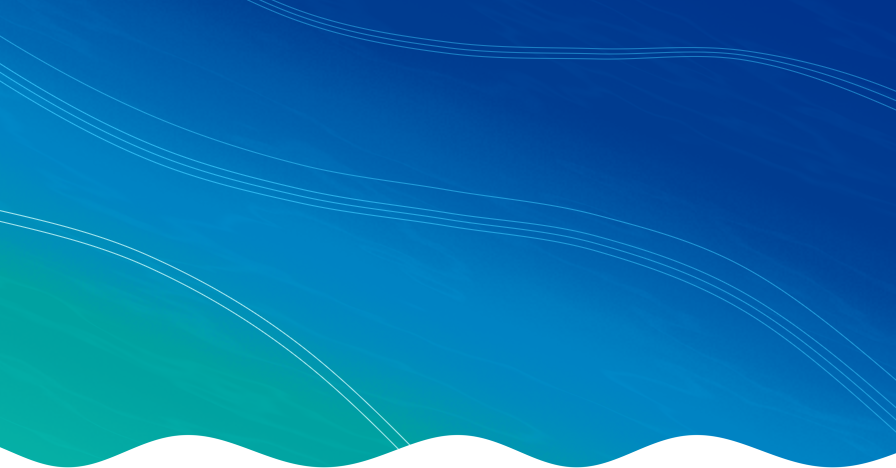
Write a Shadertoy shader that draws this background.

```glsl
// Diagonal blue-to-teal gradient with brushed streaks, thin flowing lines and a white wavy foot.

const float TAU = 6.2831853;
const int KNOTS = 9;

float hash(vec2 p) {
    return fract(sin(dot(p, vec2(127.1, 311.7))) * 43758.5453);
}

float noise(vec2 p) {
    vec2 cell = floor(p), f = fract(p);
    f = f * f * (3.0 - 2.0 * f);
    float low = mix(hash(cell), hash(cell + vec2(1, 0)), f.x);
    float high = mix(hash(cell + vec2(0, 1)), hash(cell + vec2(1, 1)), f.x);
    return mix(low, high, f.y);
}

float fbm(vec2 p) {
    float sum = 0.0, amp = 0.5;
    for (int i = 0; i < 4; i++) {
        sum += amp * noise(p);
        p = p * 2.03 + 17.3;
        amp *= 0.5;
    }
    return sum;
}

// Gradient across the diagonal, from deep navy to sea green
vec3 ramp(float s) {
    vec3 c = mix(vec3(0.0, 0.20, 0.55), vec3(0.0, 0.235, 0.565), smoothstep(-0.80, -0.30, s));
    c = mix(c, vec3(0.0, 0.38, 0.68), smoothstep(-0.30, 0.02, s));
    c = mix(c, vec3(0.0, 0.515, 0.765), smoothstep(-0.05, 0.27, s));
    c = mix(c, vec3(0.0, 0.56, 0.73), smoothstep(0.27, 0.46, s));
    c = mix(c, vec3(0.0, 0.63, 0.63), smoothstep(0.42, 0.60, s));
    return mix(c, vec3(0.02, 0.69, 0.65), smoothstep(0.60, 1.0, s));
}

// Catmull-Rom curve; the second knot lies at x = 0, the eighth at x = 1
float spline(float k[KNOTS], float x) {
    float t = clamp(x, 0.0, 0.9999) * 6.0;
    int i = int(t);
    t = fract(t);
    float a = k[i], b = k[i + 1], c = k[i + 2], d = k[i + 3];
    return b + 0.5 * t * (c - a + t * (2.0 * a - 5.0 * b + 4.0 * c - d
         + t * (3.0 * (b - c) + d - a)));
}

// Coverage of evenly spread lines between two curves given as depth from the top
float strands(float upper[KNOTS], float lower[KNOTS], int count, vec2 uv, float aspect, float pixel) {
    const float WIDTH = 0.0023, STEP = 0.002;
    float x = clamp(uv.x, STEP, 1.0 - STEP);
    vec2 here = vec2(spline(upper, uv.x), spline(lower, uv.x));
    vec2 before = vec2(spline(upper, x - STEP), spline(lower, x - STEP));
    vec2 after = vec2(spline(upper, x + STEP), spline(lower, x + STEP));
    vec2 slope = (after - before) / (2.0 * STEP * aspect);
    float cover = 0.0;
    for (int i = 0; i < count; i++) {
        float m = float(i) / float(max(count - 1, 1));
        float tilt = mix(slope.x, slope.y, m);
        float d = abs(1.0 - uv.y - mix(here.x, here.y, m)) / sqrt(1.0 + tilt * tilt);
        cover = max(cover, clamp((0.5 * WIDTH - d) / pixel + 0.5, 0.0, 1.0));
    }
    return cover;
}

// Height of the white foot, with slightly uneven crests
float waveHeight(float x) {
    float phase = (x - 0.2148) / 0.2839 - 0.013 + 0.03 * cos(TAU * (x - 0.2083) / 0.569);
    return 0.036 + 0.0345 * cos(TAU * phase);
}

void mainImage(out vec4 fragColor, in vec2 fragCoord) {
    vec2 uv = fragCoord / iResolution.xy;
    float aspect = iResolution.x / iResolution.y;
    float pixel = 1.0 / iResolution.y;
    vec2 p = vec2(uv.x * aspect, uv.y);

    // Brushed background
    float across = 1.0 - uv.y - 0.80 * uv.x;
    float along = p.x - 0.42 * p.y;
    float bend = fbm(vec2(along * 1.5, across * 2.0)) - 0.47;
    float streak = fbm(vec2(along * 1.8, (across + 0.12 * bend) * 13.0)) - 0.47;
    float grain = noise(p * 230.0) - 0.5;
    vec3 color = ramp(across + 0.06 * bend + 0.07 * streak + 0.025 * grain);
    float ridge = 1.0 - smoothstep(0.0, 0.05, abs(streak));
    color += vec3(0.0, 0.016, 0.014) * ridge * (0.5 + fbm(p * 30.0));

    // Flowing lines
    float topUpper[KNOTS] = float[](-0.50, -0.35, -0.14, 0.022, 0.090, 0.104, 0.109, 0.195, 0.37);
    float topLower[KNOTS] = float[](-0.45, -0.30, -0.11, 0.045, 0.114, 0.126, 0.129, 0.235, 0.41);
    float single[KNOTS] = float[](-0.15, 0.077, 0.245, 0.351, 0.406, 0.460, 0.574, 0.812, 1.12);
    float midUpper[KNOTS] = float[](-0.10, 0.136, 0.307, 0.403, 0.455, 0.505, 0.629, 0.871, 1.19);
    float midLower[KNOTS] = float[](-0.06, 0.173, 0.342, 0.433, 0.483, 0.537, 0.668, 0.923, 1.24);
    float lowUpper[KNOTS] = float[](0.40, 0.450, 0.547, 0.735, 1.035, 1.40, 1.8, 2.2, 2.6);
    float lowLower[KNOTS] = float[](0.42, 0.473, 0.572, 0.765, 1.070, 1.44, 1.84, 2.24, 2.64);
    vec3 cyan = vec3(0.20, 0.75, 0.96);
    vec3 pale = vec3(0.75, 0.95, 0.96);
    float fade = mix(0.85, 0.60, smoothstep(0.2, 0.7, uv.x));
    color = mix(color, cyan, 0.50 * strands(topUpper, topLower, 3, uv, aspect, pixel));
    color = mix(color, cyan, 0.60 * strands(single, single, 1, uv, aspect, pixel));
    color = mix(color, cyan, fade * strands(midUpper, midLower, 3, uv, aspect, pixel));
    color = mix(color, pale, 0.85 * strands(lowUpper, lowLower, 2, uv, aspect, pixel));

    // White foot
    float edge = uv.y - waveHeight(uv.x);
    color = mix(color, vec3(1.0), 1.0 - smoothstep(-0.7 * pixel, 0.7 * pixel, edge));
    fragColor = vec4(color, 1.0);
}
```
